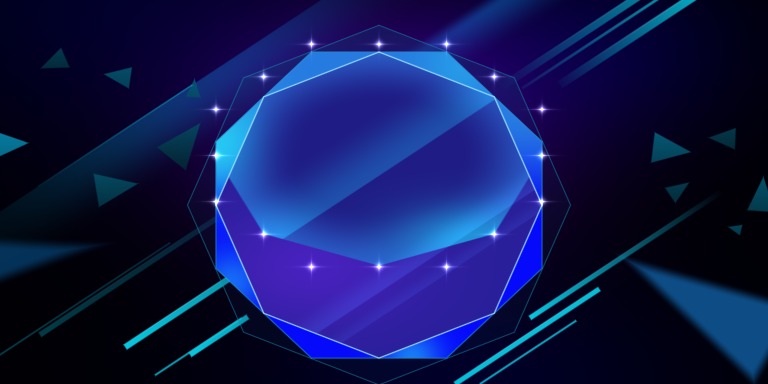
Reproduce this background procedurally as a Shadertoy shader.

```glsl
const vec2 ORB_CENTER = vec2(0.987, 0.466);
const vec2 ORB_RADII = vec2(0.4245, 0.3985);
const vec2 GLASS_CENTER = vec2(0.987, 0.592);
const vec2 GLASS_RADII = vec2(0.4245, 0.284);
const vec2 RAY_DIR = vec2(0.835, 0.550);
const vec3 CYAN = vec3(0.03, 0.78, 0.88);
const vec3 AZURE = vec3(0.15, 0.48, 0.88);
const vec3 INDIGO = vec3(0.12, 0.11, 0.52);
const vec3 ICE = vec3(0.65, 0.93, 1.0);

// Streaks: start, length, width; tones: brightness at start and end
const vec4 STREAKS[12] = vec4[12](
    vec4(0.326, 0.096, 0.40, 0.016), vec4(0.495, 0.076, 0.18, 0.014),
    vec4(0.404, 0.023, 0.27, 0.005), vec4(1.185, 0.0, 0.45, 0.013),
    vec4(1.250, 0.0, 0.30, 0.005), vec4(1.380, 0.172, 0.60, 0.013),
    vec4(1.458, 0.779, 0.45, 0.022), vec4(1.300, 0.770, 0.50, 0.020),
    vec4(1.360, 0.770, 0.50, 0.007), vec4(0.104, 0.128, 0.55, 0.014),
    vec4(0.0, 0.076, 0.53, 0.004), vec4(0.10, 0.515, 0.48, 0.003));
const vec2 TONES[12] = vec2[12](
    vec2(1.0, 0.7), vec2(1.0, 0.8), vec2(0.8), vec2(0.95), vec2(0.85), vec2(1.0, 0.0),
    vec2(0.05, 0.9), vec2(0.0, 0.7), vec2(0.1, 0.8), vec2(0.3, 0.15), vec2(0.35, 0.2), vec2(0.1, 0.6));

// Shards: center, length, heading
const vec4 SHARDS[11] = vec4[11](
    vec4(0.305, 0.513, 0.11, 0.16), vec4(0.484, 0.633, 0.12, 0.89),
    vec4(0.305, 0.802, 0.07, 3.0), vec4(0.138, 0.836, 0.07, 3.55),
    vec4(0.505, 0.771, 0.048, 1.5), vec4(0.02, 0.625, 0.11, 0.05),
    vec4(1.75, 0.61, 0.10, -0.12), vec4(1.88, 0.64, 0.07, 3.1),
    vec4(1.77, 0.508, 0.06, 0.6), vec4(1.985, 0.495, 0.09, 1.5),
    vec4(1.913, 0.405, 0.035, 2.9));

float hash(float n) {
    n = fract(n * 0.1031);
    n *= n + 33.33;
    return fract(n * (n + n));
}

float fill(float d, float soft) { return 1.0 - smoothstep(-soft, soft, d); }

float outline(float d, float width, float px) { return fill(abs(d) - width, px); }

float glow(vec2 p, vec2 center, vec2 radii) {
    vec2 q = (p - center) / radii;
    return exp(-dot(q, q));
}

// Octagon gauges equal one on the boundary
float pointedOctagon(vec2 q) {
    q = abs(q);
    return max(q.x + 0.4142 * q.y, 0.4142 * q.x + q.y);
}

float flatOctagon(vec2 q) {
    q = abs(q);
    return max(max(q.x, q.y), (q.x + q.y) * 0.7071);
}

vec2 rayCoords(vec2 p) { return vec2(dot(p, RAY_DIR), dot(p, vec2(-RAY_DIR.y, RAY_DIR.x))); }

float softRay(float v, float edge, float width, float px) {
    return smoothstep(edge - px, edge + px, v) * (1.0 - smoothstep(edge, edge + width, v));
}

float shard(vec2 p, vec4 s, float taper, float soft) {
    float c = cos(s.w), n = sin(s.w);
    vec2 q = mat2(c, -n, n, c) * (p - s.xy);
    return fill(max(-q.x - 0.5 * s.z, abs(q.y) + (q.x - 0.5 * s.z) * taper), soft);
}

vec3 backdrop(vec2 p, float px) {
    vec3 col = vec3(0.0, 0.0, 0.015);
    col += vec3(0.0, 0.0, 0.14) * (glow(p, vec2(0.3, 1.0), vec2(0.6, 0.4)) + glow(p, vec2(1.2, 0.0), vec2(0.6, 0.3)));
    col += vec3(0.0, 0.0, 0.18) * glow(p, vec2(1.55, 0.88), vec2(0.4, 0.25));
    col += vec3(0.22, 0.0, 0.48) * glow(p, vec2(0.987, 0.67), vec2(0.46, 0.31));
    // Broad rays
    float v = rayCoords(p).y;
    col += vec3(0.0, 0.20, 0.24) * softRay(-v, -0.375, 0.17, px) * glow(p, vec2(0.5, 0.7), vec2(0.5, 0.5));
    col += vec3(0.0, 0.22, 0.28) * softRay(-v, -0.13, 0.12, 0.02) * smoothstep(0.6, 1.0, p.y);
    // Blurred foreground fragments
    col = mix(col, vec3(0.05, 0.30, 0.52), shard(p, vec4(1.83, 0.21, 0.43, 2.62), 0.25, 0.018));
    col = mix(col, vec3(0.02, 0.24, 0.42), 0.8 * shard(p, vec4(0.08, 0.335, 0.30, 0.15), 0.2, 0.02));
    for (int i = 0; i < 11; i++) {
        vec4 s = SHARDS[i];
        float light = mix(0.35, 0.6, hash(float(i) + 3.0)) + 2.0 * (p.y - s.y);
        light += 0.5 * fill(p.x - 0.08, 0.02);
        col = mix(col, CYAN * vec3(1.0, 0.75, 0.85) * light, 0.85 * shard(p, s, 0.4, px));
    }
    for (int i = 0; i < 12; i++) {
        vec4 s = STREAKS[i];
        vec2 q = rayCoords(p - s.xy);
        float body = fill(max(abs(q.x - 0.5 * s.z) - 0.5 * s.z, abs(q.y) - 0.5 * s.w), px);
        float t = clamp(q.x / s.z, 0.0, 1.0);
        float rim = smoothstep(0.2, 0.5, q.y / s.w) * 4.0 * t * (1.0 - t);
        col = mix(col, mix(CYAN, ICE, 0.4 * rim), body * mix(TONES[i].x, TONES[i].y, t));
    }
    return col;
}

vec3 crystal(vec3 col, vec2 p, float px) {
    vec2 q = (p - ORB_CENTER) / ORB_RADII, g = (p - GLASS_CENTER) / GLASS_RADII;
    float scale = ORB_RADII.y;
    float inner = (pointedOctagon(q) - 1.0) * scale;
    float middle = (flatOctagon(q) - 1.0) * scale;
    float outer = (pointedOctagon(q) - 1.175) * scale;
    float glass = (pointedOctagon(g) - 1.0) * GLASS_RADII.y;
    col = mix(col, vec3(0.06, 0.22, 0.45), fill(outer, px) * mix(0.1, 0.35, smoothstep(0.3, 1.0, q.y)));
    // Bright rim facets
    vec3 facets = mix(vec3(0.02, 0.04, 0.98), AZURE, smoothstep(-0.15, 0.6, q.y));
    float sheen = glow(q, vec2(-1.0, 0.4), vec2(0.35)) + 0.6 * glow(q, vec2(0.2, -1.0), vec2(0.18))
        + 0.5 * glow(q, vec2(-0.9, -0.5), vec2(0.2)) + 0.4 * glow(q, vec2(0.5, 0.9), vec2(0.25));
    col = mix(col, mix(facets, vec3(0.15, 0.78, 0.95), min(sheen, 1.0)), fill(middle, px));
    // Violet bowl and blue glass
    vec3 bowl = mix(vec3(0.16, 0.12, 0.60), vec3(0.28, 0.13, 0.74), glow(q, vec2(-0.4, -0.4), vec2(0.65, 0.4)));
    vec3 pane = mix(INDIGO, vec3(0.17, 0.38, 0.80), smoothstep(0.5, 1.05, length(g)));
    pane = mix(pane, vec3(0.12, 0.65, 0.88), 0.75 * glow(g, vec2(0.55, -0.75), vec2(0.45, 0.3)));
    pane = mix(pane, vec3(0.12, 0.65, 0.90), 0.7 * glow(g, vec2(-1.0, 0.2), vec2(0.25, 0.5)));
    vec3 body = mix(bowl, pane, fill(glass, px));
    float v = rayCoords(p).y;
    body += vec3(0.0, 0.20, 0.15) * softRay(v, -0.09, 0.15, px) * fill(glass, px);
    body += vec3(0.03, 0.08, 0.10) * (softRay(v, -0.344, 0.07, px) + 0.6 * softRay(v, -0.40, 0.04, px));
    col = mix(col, body, fill(inner, px));
    // Wire outlines
    col = mix(col, vec3(0.1, 0.55, 0.68), 0.65 * outline(outer, 0.001, px));
    col = mix(col, vec3(0.15, 0.7, 0.95), 0.7 * outline(middle, 0.001, px));
    return mix(col, ICE, 0.9 * outline(inner, 0.0015, px));
}

float sparkle(vec2 d) {
    d = abs(d);
    return exp(-d.x * 75.0 - d.y * 500.0) + exp(-d.y * 110.0 - d.x * 500.0) + 0.5 * exp(-dot(d, d) * 12000.0);
}

void mainImage(out vec4 fragColor, in vec2 fragCoord) {
    vec2 p = fragCoord / iResolution.xy * vec2(2.0, 1.0);
    float px = 1.0 / iResolution.y;
    vec3 col = crystal(backdrop(p, px), p, px);
    // Sparkles on the corners and edge midpoints of an octagon
    for (int i = 0; i < 16; i++) {
        float angle = float(i) * 0.392699;
        vec2 dir = vec2(cos(angle), sin(angle));
        vec2 spot = vec2(0.987, 0.595) + dir / flatOctagon(dir) * vec2(0.4245, 0.290);
        col += vec3(0.85, 0.85, 1.0) * sparkle(p - spot);
    }
    fragColor = vec4(clamp(col, 0.0, 1.0), 1.0);
}
```
